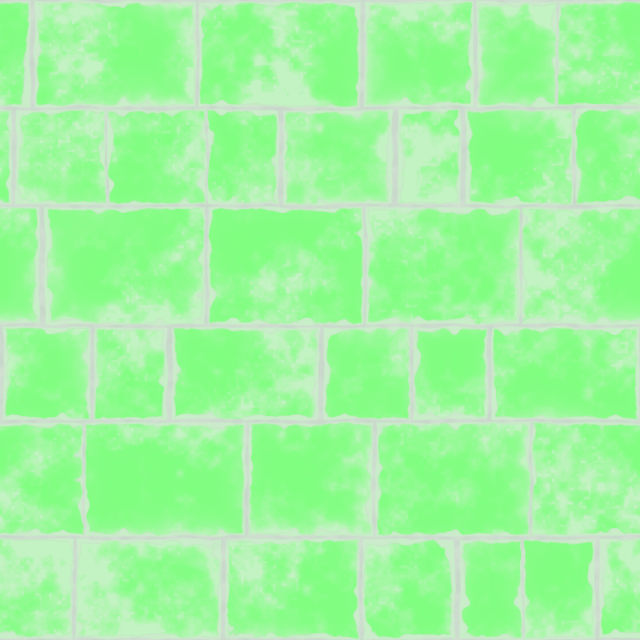
Reproduce this texture procedurally as a WebGL 2 fragment shader.

```glsl
#version 300 es
precision highp float;
// Worn green stone blocks in six courses of uneven height, with pale chipped
// rims and thin grey mortar. Joints follow a wave per course; wrapped value
// noise supplies ragged edges, clouds and specks, so the whole sheet tiles.

uniform vec2 u_resolution;
out vec4 fragColor;

const float TAU = 6.2831853;
const int COURSES = 6;

// Heights of the bed joints, bottom to top
const float BED[7] = float[7](0.0, 0.160, 0.342, 0.491, 0.678, 0.831, 1.0);
// Per course: block count, offset, spacing-wave amplitude and phase
const vec4 COURSE[6] = vec4[6](
  vec4(6.0, 0.166, 0.068, 2.38), vec4(4.0, 0.108, 0.037, 0.87),
  vec4(6.0, -0.030, 0.041, 0.70), vec4(4.0, 0.068, 0.005, 1.95),
  vec4(7.0, 0.027, 0.019, -1.86), vec4(5.0, 0.108, 0.061, 2.82));
// Cycles of the spacing wave across each course
const float CYCLES[6] = float[6](1.0, 1.0, 2.0, 1.0, 3.0, 1.0);

float hash(vec3 p) {
  p = fract(p * 0.1031);
  p += dot(p, p.zyx + 31.32);
  return fract((p.x + p.y) * p.z);
}

// Value noise with a whole number of cells across the canvas
float noise(vec2 uv, float cells, float seed) {
  vec2 p = uv * cells, i = floor(p), f = fract(p);
  f = f * f * (3.0 - 2.0 * f);
  vec2 a = mod(i, cells), b = mod(i + 1.0, cells);
  return mix(mix(hash(vec3(a, seed)), hash(vec3(b.x, a.y, seed)), f.x),
             mix(hash(vec3(a.x, b.y, seed)), hash(vec3(b, seed)), f.x), f.y);
}

float fbm(vec2 uv, float cells, float seed) {
  float sum = 0.0, weight = 0.5;
  for (int k = 0; k < 4; k++) {
    sum += weight * noise(uv, cells, seed + float(k));
    cells *= 2.0;
    weight *= 0.5;
  }
  return sum / 0.9375;
}

float jointX(int course, float i) {
  vec4 c = COURSE[course];
  return c.y + i / c.x + c.z * cos(TAU * i * CYCLES[course] / c.x - c.w);
}

void main() {
  vec2 uv = gl_FragCoord.xy / u_resolution;
  float px = 1.0 / min(u_resolution.x, u_resolution.y);

  // Slight waviness of every joint
  vec2 p = uv + 0.004 * (vec2(noise(uv, 24.0, 3.0), noise(uv, 24.0, 7.0)) - 0.5);

  // Course, then block within the course
  int course = 0;
  for (int k = 1; k < COURSES; k++) if (p.y > BED[k]) course = k;
  float count = COURSE[course].x, block = -2.0;
  for (int k = -1; k < 9; k++)
    if (p.x > jointX(course, float(k))) block = float(k);

  // Distances to left, right, bottom and top joints
  vec4 side = vec4(p.x - jointX(course, block), jointX(course, block + 1.0) - p.x,
                   p.y - BED[course], BED[course + 1] - p.y);
  side.zw = abs(side.zw);
  float row = float(course);
  float leftWidth = hash(vec3(mod(block, count), row, 41.0));
  float rightWidth = hash(vec3(mod(block + 1.0, count), row, 41.0));
  vec4 width = vec4(leftWidth, rightWidth, 0.4, 0.4);
  float seed = 13.0 + 10.0 * (row * 8.0 + mod(block, count));

  // Ragged block outline: scalloped chips plus fine crumbling
  vec4 inner = side - mix(vec4(0.0012), vec4(0.0088), width);
  float edge = min(min(inner.x, inner.y), min(inner.z, inner.w));
  float chip = noise(uv, 52.0, seed);
  edge -= 0.013 * chip * chip * chip + 0.003 * (noise(uv, 130.0, seed) - 0.3);
  float face = smoothstep(-px, px, edge);

  // Cloudy wear with grain, scattered specks and faded rims
  float cloud = fbm(uv, 9.0, seed);
  float grain = fbm(uv, 50.0, seed + 4.0);
  float wear = pow(smoothstep(0.36, 0.80, 0.62 * cloud + 0.38 * grain), 1.5);
  float speck = smoothstep(0.66, 0.92, noise(uv * vec2(1.0, 1.0), 140.0, seed + 2.0));
  wear += 0.35 * speck * smoothstep(0.42, 0.65, cloud);
  float fade = smoothstep(0.45, 0.85, noise(uv, 7.0, seed + 6.0));
  wear += (0.12 + 0.7 * fade) * exp(-max(edge, 0.0) / 0.018) * (0.4 + grain);
  vec3 stone = mix(vec3(0.50, 0.995, 0.50), vec3(0.78, 0.945, 0.78), min(wear, 0.95));

  // Pale chipped rim with a faint line under the block edge
  vec3 rim = mix(vec3(0.77, 0.95, 0.77), vec3(0.81, 0.91, 0.81), grain);
  rim -= 0.03 * exp(-abs(edge) / 0.0015);

  // Thin grey mortar down the centre of each joint
  vec4 core = side - mix(vec4(0.0010), vec4(0.0042), width);
  float mortarEdge = min(min(core.x, core.y), min(core.z, core.w));
  mortarEdge += 0.0022 * (noise(uv, 70.0, 19.0) - 0.5);
  float mortar = 1.0 - smoothstep(-px, px + 0.0008, mortarEdge);
  vec3 grey = mix(vec3(0.77, 0.83, 0.78), vec3(0.83, 0.89, 0.83), fbm(uv, 60.0, 23.0));

  vec3 color = mix(rim, stone, face);
  color = mix(color, grey, mortar * (1.0 - 0.7 * face));
  fragColor = vec4(color, 1.0);
}
```
